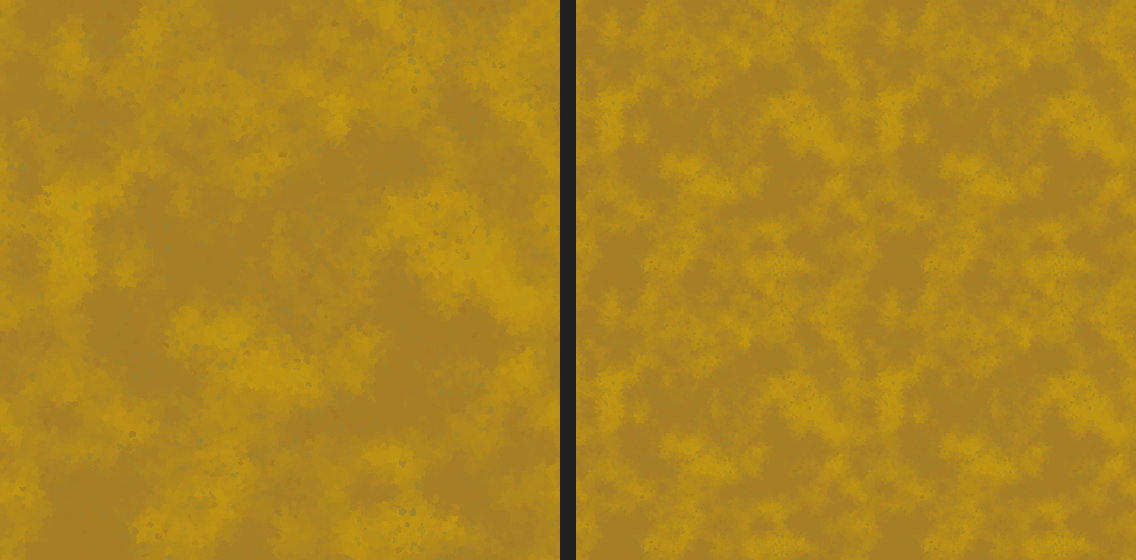
Left: one tile. Right: repeated 2 by 2.
A Shadertoy shader for this texture:

```glsl
// Integer hash of a grid cell, wrapped so the pattern tiles
vec3 hash(vec2 cell, float period, uint seed) {
    uvec3 v = uvec3(uvec2(mod(cell, period)), seed);
    v = v * 1664525u + 1013904223u;
    v.x += v.y * v.z; v.y += v.z * v.x; v.z += v.x * v.y;
    v ^= v >> 16u;
    v.x += v.y * v.z; v.y += v.z * v.x; v.z += v.x * v.y;
    return vec3(v >> 8u) / 16777216.0;
}

float noise(vec2 uv, float period, uint seed) {
    vec2 p = uv * period + 0.37 * float(seed);
    vec2 cell = floor(p), f = p - cell;
    f = f * f * (3.0 - 2.0 * f);
    float bottom = mix(hash(cell, period, seed).x, hash(cell + vec2(1, 0), period, seed).x, f.x);
    float top = mix(hash(cell + vec2(0, 1), period, seed).x, hash(cell + vec2(1, 1), period, seed).x, f.x);
    return mix(bottom, top, f.y);
}

float clouds(vec2 uv) {
    return 0.34 * noise(uv, 10.0, 21u) + 0.30 * noise(uv, 15.0, 22u)
         + 0.18 * noise(uv, 29.0, 23u) + 0.11 * noise(uv, 56.0, 24u)
         + 0.07 * noise(uv, 110.0, 25u);
}

void mainImage(out vec4 fragColor, in vec2 fragCoord) {
    vec2 uv = fragCoord / iResolution.xy;
    const float GRID = 88.0;

    // Ragged outlines for the dabs and specks
    vec2 ragged = vec2(noise(uv, 190.0, 6u), noise(uv, 190.0, 7u)) - 0.5;
    vec2 p = uv * GRID + 0.7 * ragged;
    vec2 base = floor(p);

    // Small dabs of nearly flat tone, with scattered specks on some of them
    float toneSum = 0.0, weightSum = 0.0, speck = 0.0, speckHue = 0.0;
    for (int y = -1; y <= 1; y++)
    for (int x = -1; x <= 1; x++) {
        vec2 cell = base + vec2(x, y);
        vec3 rnd = hash(cell, GRID, 8u);
        vec2 center = cell + 0.1 + 0.8 * rnd.xy;
        float dist = length(p - center);
        float weight = exp(-26.0 * dist * dist);
        vec3 kind = hash(cell, GRID, 9u);
        vec2 scatter = 0.024 * (kind.yz - 0.5);
        toneSum += weight * (clouds(center / GRID + scatter) + 0.04 * (rnd.z - 0.5));
        weightSum += weight;

        float chance = 0.07 + 0.33 * smoothstep(0.3, 0.85, noise(center / GRID, 9.0, 10u));
        float radius = 0.28 + 0.28 * kind.y;
        float cover = step(kind.x, chance) * (0.15 + 0.65 * kind.z * kind.z)
                    * (1.0 - smoothstep(radius - 0.1, radius + 0.1, dist));
        if (cover > speck) {
            speck = cover;
            speckHue = step(0.75, rnd.z);
        }
    }
    float tone = mix(clouds(uv), toneSum / weightSum, 0.85);
    float level = max((tone - 0.405) * 3.0, 0.0);

    // Brown ground to golden patches, slightly dulled at their peaks
    vec3 color = mix(vec3(0.653, 0.493, 0.148), vec3(0.762, 0.592, 0.060), min(level, 1.0));
    color = mix(color, vec3(0.722, 0.575, 0.105), 0.6 * smoothstep(0.9, 1.1, level));

    // Olive specks, a few of them brown
    vec3 speckColor = mix(vec3(0.595, 0.515, 0.195), vec3(0.635, 0.470, 0.130), speckHue);
    color = mix(color, speckColor, speck);
    fragColor = vec4(color, 1.0);
}
```
